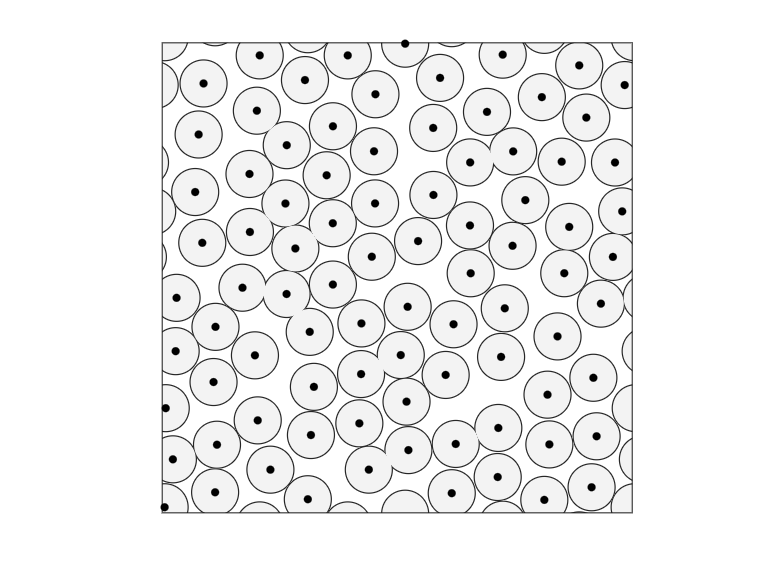
A WebGL 1 fragment shader for this pattern:

```glsl
precision highp float;
// Hard discs with centre dots, packed at random in a framed periodic box.
uniform vec2 u_resolution;

vec2 hash2(float n) {
  return fract(sin(vec2(n * 12.9898 + 4.1, n * 78.233 + 1.7)) * 4375.8547);
}

// Share of a pixel on the inner side of an edge at signed distance d.
float inside(float d, float blur) {
  return clamp(0.5 - d / blur, 0.0, 1.0);
}

// Thin line centred on d = 0; keeps its ink even when narrower than a pixel.
float stroke(float d, float blur) {
  float halfWidth = 0.00108;
  return inside(d - halfWidth, blur) - inside(d + halfWidth, blur);
}

// Nearly hexagonal lattice of 86 sites per unit torus, bent and shaken.
vec2 shakenCentre(vec2 cell) {
  vec2 p = (cell.x * vec2(9.0, 4.0) + cell.y * vec2(1.0, 10.0)) / 86.0;
  vec2 bend = 0.011 * sin(12.566 * p.yx + vec2(0.7, 2.9));
  float id = mod(9.0 * cell.x + cell.y, 86.0);
  return p + bend + 0.068 * (hash2(id + 3.0) - 0.5);
}

// Half of the shift that separates two overlapping discs.
vec2 push(vec2 d) {
  return 0.5 * d * max(0.104 * inversesqrt(dot(d, d) + 1e-6) - 1.0, 0.0);
}

// Two rounds of pushing each disc away from its six neighbours.
vec2 pushedOnce(vec2 cell) {
  vec2 p = shakenCentre(cell);
  vec2 shift = vec2(0.0);
  for (int a = -1; a <= 1; a++) {
    for (int b = -1; b <= 1; b++) {
      if (a != b) shift += push(p - shakenCentre(cell + vec2(a, b)));
    }
  }
  return p + shift;
}

vec2 pushedTwice(vec2 cell) {
  vec2 p = pushedOnce(cell);
  vec2 shift = vec2(0.0);
  for (int a = -1; a <= 1; a++) {
    for (int b = -1; b <= 1; b++) {
      if (a != b) shift += push(p - pushedOnce(cell + vec2(a, b)));
    }
  }
  return p + shift;
}

// Distances to the nearest disc edge (x) and the nearest centre dot edge (y).
vec2 packedDiscs(vec2 q) {
  vec2 home = floor(vec2(10.0 * q.x - q.y, 9.0 * q.y - 4.0 * q.x) + 0.5);
  vec2 nearest = vec2(1.0);
  for (int a = -1; a <= 1; a++) {
    for (int b = -1; b <= 1; b++) {
      vec2 cell = home + vec2(a, b);
      if (distance(q, shakenCentre(cell)) < 0.1) {
        vec2 centre = pushedTwice(cell);
        float d = distance(q, centre);
        nearest.x = min(nearest.x, d);
        // Only discs centred within the box carry a dot.
        if (floor(centre) == vec2(0.0)) nearest.y = min(nearest.y, d);
      }
    }
  }
  return nearest - vec2(0.05, 0.0086);
}

void main() {
  // Box coordinates: the frame spans 0 to 1 on both axes.
  float side = 0.816;
  vec2 q = (gl_FragCoord.xy - 0.5 * u_resolution) / u_resolution.y;
  q = (q - vec2(0.023, 0.0177)) / side + 0.5;
  float blur = 1.2 / (u_resolution.y * side);

  vec2 fromMiddle = abs(q - 0.5);
  float frame = max(fromMiddle.x, fromMiddle.y) - 0.5;

  float shade = 1.0;
  if (frame < 0.02) {
    vec2 d = packedDiscs(q);
    float clip = inside(frame, blur);
    shade = mix(shade, 0.953, clip * inside(d.x, blur));
    shade *= 1.0 - clip * stroke(d.x, blur);
    shade *= 1.0 - 0.9 * stroke(frame, blur);
    shade *= 1.0 - inside(d.y, blur);
  }
  gl_FragColor = vec4(vec3(shade), 1.0);
}
```
